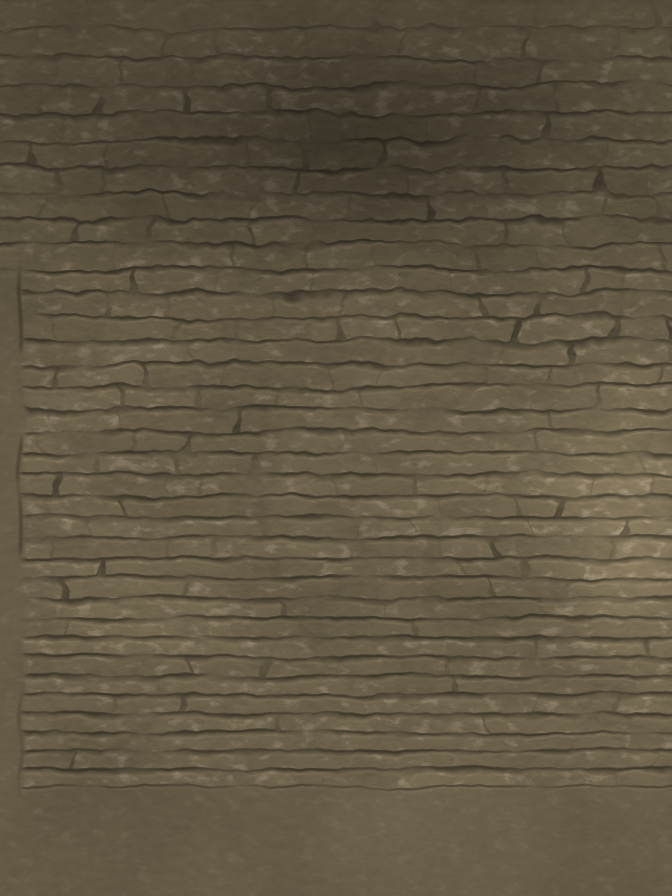
This texture is drawn by a WebGL 2 fragment shader. Its source:

```glsl
#version 300 es
precision highp float;

uniform vec2 u_resolution;
out vec4 fragColor;

// Layout, in canvas heights
const float WALL_BASE = 0.122;
const float ROW_DENSITY = 49.9;      // rows per unit at the base
const float ROW_GROWTH = 11.5;       // courses get taller upwards
const float BRICK_LENGTH = 0.098;
const float JOINT_JITTER = 0.75;
const float UNDERCUT = 0.0024;       // crisp lower edge of a brick
const vec2 SHADOW_FADE = vec2(0.0045, 0.0095); // range of cast shadow depth
const float WEDGE_WIDTH = 0.0042;
const float STRIP_WIDTH = 0.023;     // smooth band down the left side
const float STRIP_TOP = 0.68;

// Surface
const float PLASTER_HEIGHT = 0.8;
const float LIGHT_STEP = 0.002;
const float RELIEF = 0.30;
const float JOINT_SHADE = 0.68;
const float GRAIN = 0.17;
const vec3 CLAY = vec3(0.384, 0.345, 0.267);
const vec3 PALE = vec3(0.54, 0.49, 0.42);

struct Surface {
    float height;
    float tint;
    float wall;
};

float hash(vec2 p) {
    vec3 q = fract(p.xyx * vec3(0.1031, 0.1030, 0.0973));
    q += dot(q, q.yzx + 33.33);
    return fract((q.x + q.y) * q.z);
}

vec2 gradient(vec2 cell) {
    float angle = 6.28319 * hash(cell + 71.0);
    return vec2(cos(angle), sin(angle));
}

float noise(vec2 p) {
    vec2 i = floor(p), f = fract(p);
    vec2 u = f * f * f * (f * (f * 6.0 - 15.0) + 10.0);
    vec2 e = vec2(1.0, 0.0);
    float low = mix(dot(gradient(i), f), dot(gradient(i + e), f - e), u.x);
    float high = mix(dot(gradient(i + e.yx), f - e.yx), dot(gradient(i + 1.0), f - 1.0), u.x);
    return mix(low, high, u.y);
}

float fbm(vec2 p) {
    float sum = 0.0, gain = 1.0;
    for (int i = 0; i < 4; i++) {
        sum += gain * noise(p);
        p = p * 2.03 + 17.0;
        gain *= 0.5;
    }
    return sum;
}

Surface surfaceAt(vec2 p) {
    // Hand-laid courses: wavy and growing taller upwards
    float loose = mix(0.75, 1.4, smoothstep(0.3, 0.8, p.y));
    float wave = 0.006 * noise(p * vec2(8.0, 24.0)) + 0.0045 * noise(p * vec2(26.0, 38.0) + 9.0);
    wave += 0.0022 * noise(p * vec2(75.0, 60.0) + 4.0);
    float rise = p.y + loose * wave - WALL_BASE;
    float course = rise * (ROW_DENSITY - ROW_GROWTH * rise);
    float row = floor(course), f = fract(course);
    float rowHeight = 1.0 / (ROW_DENSITY - 2.0 * ROW_GROWTH * rise);

    // Staggered upright joints: mostly faint, a few deep wedges
    float x = p.x / BRICK_LENGTH + 7.0 * hash(vec2(row, 3.0)) + 0.07 * noise(p * 60.0);
    float cell = floor(x), upright = 1.0, corner = 1.0, brick = cell;
    float present = mix(0.3, 0.85, smoothstep(0.22, 0.45, p.y));
    for (float k = -1.0; k <= 1.0; k++) {
        vec2 id = vec2(cell + k, row);
        float lean = 0.2 * (hash(id + 40.0) - 0.5) * (f - 0.5);
        float joint = id.x + 0.5 + JOINT_JITTER * (hash(id) - 0.5) + lean;
        float deep = hash(id + 91.0) * hash(id + 91.0);
        float wedge = WEDGE_WIDTH * deep * (1.0 - f);
        float gap = abs(x - joint) * BRICK_LENGTH;
        float carved = step(hash(id + 25.0), present) * mix(0.2, 1.0, deep);
        upright = min(upright, 1.0 - carved * (1.0 - smoothstep(0.0, 0.0035, max(gap - wedge, 0.0))));
        corner = min(corner, 1.0 - carved * (1.0 - smoothstep(0.0, 0.012, gap)));
        if (k == 0.0) brick += step(joint, x);
    }
    float tint = hash(vec2(brick, row) + 57.0) - 0.5;

    // Overhanging faces: crisp underside, shadow fading on the brick below
    float reach = clamp(0.5 + 0.6 * tint + 1.1 * noise(p * vec2(30.0, 40.0) + 63.0), 0.0, 1.0);
    float fade = mix(SHADOW_FADE.x, SHADOW_FADE.y, reach) + 0.004 * (1.0 - corner);
    float underside = smoothstep(0.0, UNDERCUT, f * rowHeight);
    float top = smoothstep(0.0, fade, (1.0 - f) * rowHeight);
    float face = underside * top * upright;
    float depth = mix(1.0, 0.6, smoothstep(0.66, 0.95, p.y));
    depth *= clamp(0.72 + 1.5 * noise(p * vec2(16.0, 34.0) + 31.0), 0.12, 1.1);
    face = mix(PLASTER_HEIGHT, face, depth);

    // Plain plaster below and to the left, with a groove at the border
    float border = p.x - STRIP_WIDTH - 0.012 * noise(vec2(p.y * 14.0, 5.0));
    float above = smoothstep(STRIP_TOP, STRIP_TOP + 0.04, p.y);
    float wall = smoothstep(-0.004, 0.004, rise) * max(smoothstep(-0.002, 0.01, border), above);
    wall *= 1.0 - 0.7 * smoothstep(0.945, 0.99, p.y);
    float groove = (1.0 - smoothstep(0.0, 0.004, abs(border))) * (1.0 - above);
    groove *= smoothstep(0.1, 0.14, p.y) * smoothstep(-0.25, 0.35, noise(p * 19.0));
    float height = mix(PLASTER_HEIGHT, face, wall) * (1.0 - 0.8 * groove);
    height += GRAIN * mix(0.6, 1.0, wall) * fbm(p * vec2(70.0, 100.0));
    return Surface(height, tint, wall);
}

// Soft round pool of light or shadow
float pool(vec2 p, vec2 center, vec2 size) {
    vec2 q = (p - center) / size;
    return exp(-dot(q, q));
}

void main() {
    vec2 p = gl_FragCoord.xy / u_resolution.y;
    Surface s = surfaceAt(p);

    // Light from above
    float slope = s.height - surfaceAt(p + vec2(0.0, LIGHT_STEP)).height;
    float shade = mix(JOINT_SHADE, 1.03, clamp(s.height, 0.0, 1.0));
    shade *= 1.0 + RELIEF * clamp(slope, -0.35, 0.3);
    shade *= 1.0 + 0.05 * s.tint * s.wall + 0.10 * fbm(p * 5.0);

    // Uneven illumination
    shade *= mix(1.07, 0.89, smoothstep(0.5, 0.9, p.y));
    shade *= 1.0 - 0.27 * pool(p, vec2(0.37, 0.84), vec2(0.24, 0.13));
    shade *= 1.0 + 0.22 * pool(p, vec2(0.71, 0.40), vec2(0.10, 0.13));

    // Worn pale flecks on the faces
    float wear = fbm(p * vec2(48.0, 80.0) + 3.0) + 0.3 * s.tint * s.wall;
    float flecks = smoothstep(0.1, 0.7, wear) * smoothstep(0.5, 0.95, s.height);
    flecks *= mix(0.22, 0.5, s.wall);
    fragColor = vec4(mix(CLAY, PALE, flecks) * shade, 1.0);
}
```
